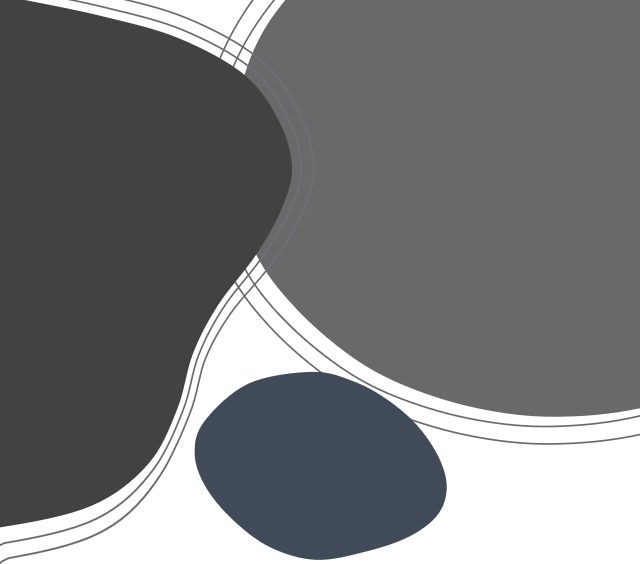
A WebGL 2 fragment shader for this background:

```glsl
#version 300 es
precision highp float;
// Flat organic blobs in greys and slate on white, with loose thin contour lines.

uniform vec2 u_resolution;
out vec4 outColor;

const float GRID = 678.0;          // design units per canvas height, y pointing down
const float LINE_HALF_WIDTH = 1.0;
const int KNOTS = 16;
const int STEPS = 8;               // straight pieces per spline span

const vec3 PAPER = vec3(1.0);
const vec3 MID_GREY = vec3(0.41);
const vec3 DARK_GREY = vec3(0.26);
const vec3 SLATE = vec3(0.25, 0.29, 0.35);
const vec3 LINE_ON_PAPER = vec3(0.41, 0.41, 0.42);
const vec3 LINE_ON_GREY = vec3(0.44, 0.43, 0.475);

// Control knots of the three closed splines
const vec2 DISC[KNOTS] = vec2[KNOTS](
    vec2(385, -45), vec2(343, 0), vec2(314, 42), vec2(294, 90),
    vec2(281, 150), vec2(281, 220), vec2(308, 306), vec2(356, 371),
    vec2(423, 429), vec2(490, 465), vec2(575, 491), vec2(665, 501),
    vec2(768, 491), vec2(880, 455), vec2(1100, 60), vec2(540, -150));
const vec2 BLOB[KNOTS] = vec2[KNOTS](
    vec2(-60, -17), vec2(30, 0), vec2(125, 20), vec2(215, 46),
    vec2(294, 90), vec2(335, 145), vec2(351, 200), vec2(339, 250),
    vec2(308, 306), vec2(262, 367), vec2(232, 425), vec2(213, 492),
    vec2(178, 558), vec2(110, 608), vec2(0, 634), vec2(-120, 645));
const vec2 PEBBLE[KNOTS] = vec2[KNOTS](
    vec2(375, 447), vec2(424, 458), vec2(465, 480), vec2(502, 512),
    vec2(528, 551), vec2(537, 587), vec2(526, 619), vec2(492, 645),
    vec2(440, 663), vec2(380, 673), vec2(325, 658), vec2(280, 625),
    vec2(247, 585), vec2(234, 545), vec2(246, 506), vec2(299, 461));

vec2 catmullRom(vec2 a, vec2 b, vec2 c, vec2 d, float t) {
    return b + 0.5 * t * (c - a + t * (2.0 * a - 5.0 * b + 4.0 * c - d
             + t * (3.0 * (b - c) + d - a)));
}

// Signed distance to a closed spline, negative inside
float splineDistance(vec2 p, vec2 knots[KNOTS]) {
    float nearest = 1e9;
    float side = 1.0;
    vec2 start = knots[0];
    for (int i = 0; i < KNOTS; i++) {
        vec2 a = knots[(i + KNOTS - 1) % KNOTS];
        vec2 b = knots[i];
        vec2 c = knots[(i + 1) % KNOTS];
        vec2 d = knots[(i + 2) % KNOTS];
        for (int j = 1; j <= STEPS; j++) {
            vec2 end = catmullRom(a, b, c, d, float(j) / float(STEPS));
            vec2 edge = end - start;
            vec2 rel = p - start;
            vec2 gap = rel - edge * clamp(dot(rel, edge) / dot(edge, edge), 0.0, 1.0);
            nearest = min(nearest, dot(gap, gap));
            // Each crossing of a horizontal ray flips inside and outside
            if ((start.y > p.y) != (end.y > p.y)
                && rel.x < edge.x * rel.y / edge.y) side = -side;
            start = end;
        }
    }
    return side * sqrt(nearest);
}

float fill(float dist, float pixel) {
    return clamp(0.5 - dist / pixel, 0.0, 1.0);
}

// Two contour lines at the given distances outside a shape
float contours(float dist, vec2 offsets, float pixel) {
    vec2 gap = abs(vec2(dist) - offsets) - LINE_HALF_WIDTH;
    return fill(min(gap.x, gap.y), pixel);
}

void main() {
    float pixel = GRID / u_resolution.y;
    vec2 p = vec2(gl_FragCoord.x, u_resolution.y - gl_FragCoord.y) * pixel;

    float disc = splineDistance(p, DISC);
    float blob = splineDistance(p, BLOB);
    float pebble = splineDistance(p, PEBBLE);

    // Contour spacing drifts along each shape
    float across = clamp((p.x - 330.0) / 440.0, 0.0, 1.0);
    float topPinch = 1.0 - smoothstep(0.0, 150.0, p.y);
    vec2 discOffsets = mix(vec2(20.0, 38.0), vec2(9.0, 31.0), across)
                     - vec2(9.5, 7.0) * topPinch;
    vec2 waist = smoothstep(vec2(200.0), vec2(350.0, 450.0), p.yy);
    vec2 foot = smoothstep(vec2(530.0), vec2(670.0, 690.0), p.yy);
    vec2 blobOffsets = vec2(11.0, 26.0) - vec2(4.0, 10.0) * waist
                     + vec2(13.0, 23.0) * foot;

    // Paint from back to front
    float discFill = fill(disc, pixel);
    vec3 lineColor = mix(LINE_ON_PAPER, LINE_ON_GREY, discFill);
    vec3 color = mix(PAPER, LINE_ON_PAPER, contours(disc, discOffsets, pixel));
    color = mix(color, MID_GREY, discFill);
    color = mix(color, lineColor, contours(blob, blobOffsets, pixel));
    color = mix(color, DARK_GREY, fill(blob, pixel));
    color = mix(color, SLATE, fill(pebble, pixel));
    outColor = vec4(color, 1.0);
}
```
